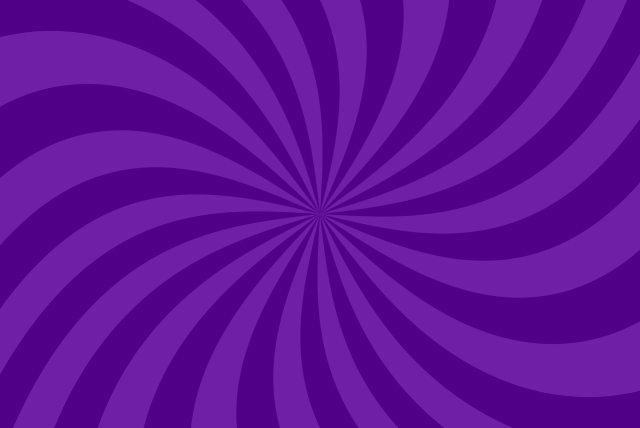
A Shadertoy shader for this background:

```glsl
const vec3 DEEP_PURPLE = vec3(0.31, 0.0, 0.53);
const vec3 BRIGHT_PURPLE = vec3(0.43, 0.12, 0.65);
const float RAY_COUNT = 18.0;
const float RAY_ANGLE = radians(71.5);

// Cubic swirl: bends the plane more strongly away from the centre.
vec2 swirl(vec2 p, float axisBend, float diagonalBend) {
    vec2 s = p * p;
    return p + vec2(p.y * (axisBend * s.y + diagonalBend * s.x),
                   -p.x * (axisBend * s.x + diagonalBend * s.y));
}

// Approximate signed distance to the ray edges, positive inside a ray.
float rayDistance(vec2 p, float count, float angle) {
    float wave = cos(count * (atan(p.y, p.x) - angle));
    return wave * length(p) / count;
}

// Edge coverage softened over the given width.
float coverage(float dist, float width) {
    return smoothstep(-width, width, dist);
}

void mainImage(out vec4 fragColor, in vec2 fragCoord) {
    vec2 p = (fragCoord - 0.5 * iResolution.xy) / iResolution.y;
    float pixel = 1.0 / iResolution.y;

    // Straight, even rays seen through the swirl.
    vec2 bent = swirl(p, 0.962, 0.236);
    float ray = coverage(rayDistance(bent, RAY_COUNT, RAY_ANGLE), 0.7 * pixel);

    fragColor = vec4(mix(DEEP_PURPLE, BRIGHT_PURPLE, ray), 1.0);
}
```
